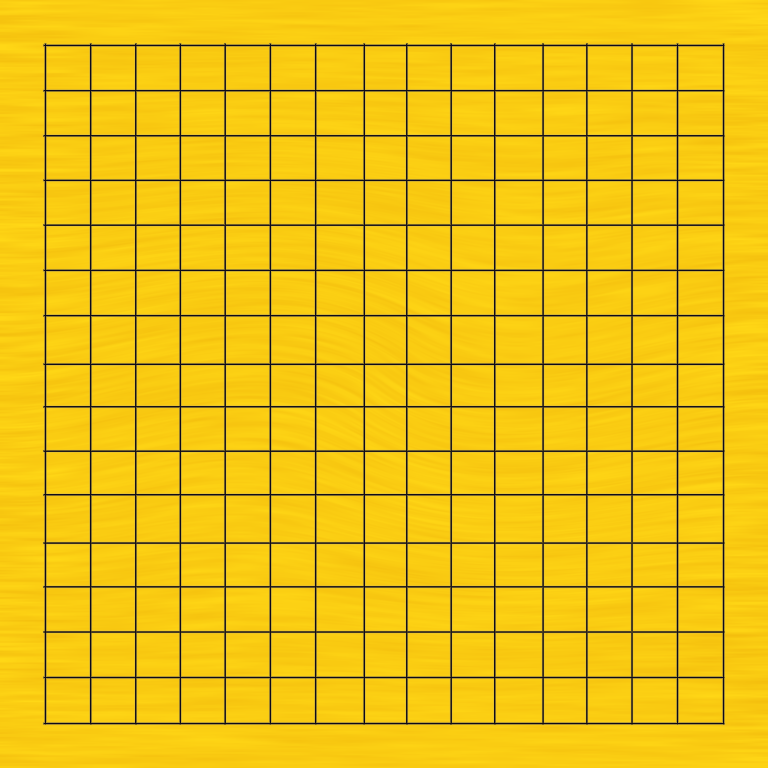
Write a three.js fragment shader that draws this pattern.

```glsl
// Golden brushed board ruled with a slightly uneven grid of 15 by 15 cells.
varying vec2 vUv;

float hash(vec2 p) {
  p = fract(p * vec2(0.1031, 0.1137));
  p += dot(p, p.yx + 33.33);
  return fract((p.x + p.y) * p.x * 7.31);
}

float valueNoise(vec2 p) {
  vec2 cell = floor(p);
  vec2 f = fract(p);
  f = f * f * (3.0 - 2.0 * f);
  return mix(mix(hash(cell), hash(cell + vec2(1.0, 0.0)), f.x),
             mix(hash(cell + vec2(0.0, 1.0)), hash(cell + vec2(1.0)), f.x), f.y);
}

// Turns the brushing direction progressively toward the centre.
vec2 twirl(vec2 p) {
  float reach = max(0.0, 1.0 - length(p) / 0.5);
  float angle = 0.65 * reach * reach;
  float c = cos(angle);
  float s = sin(angle);
  return vec2(c * p.x - s * p.y, s * p.x + c * p.y);
}

// Long thin streaks in three layers, centred on zero.
float brushedGrain(vec2 p) {
  float grain = 0.0;
  float weight = 0.5;
  vec2 scale = vec2(9.0, 140.0);
  for (int i = 0; i < 3; i++) {
    grain += weight * (valueNoise((p + 2.0) * scale) - 0.5);
    scale *= vec2(1.7, 1.9);
    weight *= 0.75;
  }
  return grain;
}

float bump(float i, float center) {
  return exp(-4.0 * (i - center) * (i - center));
}

// Position of a ruled line, with a small drift from the even spacing.
float linePosition(float i) {
  float drift = -1.1 * smoothstep(1.5, 4.0, i) * (1.0 - smoothstep(13.5, 15.0, i));
  drift += 3.5 * bump(i, 7.0) + 0.7 * bump(i, 8.0);
  drift += 1.5 * bump(i, 11.0) - 1.7 * bump(i, 10.0);
  return 0.0592 + i * 0.05886 + drift / 768.0;
}

float coverage(float distanceToEdge, float pixel) {
  return clamp(0.5 - distanceToEdge / pixel, 0.0, 1.0);
}

void main() {
  // Wood-gold surface with brushed streaks, stronger toward the sides.
  vec2 centered = vUv - 0.5;
  float grain = brushedGrain(twirl(centered));
  float strength = mix(0.8, 1.25, smoothstep(0.36, 0.5, abs(centered.x)));
  vec3 color = vec3(0.98, 0.80, 0.07) + vec3(0.045, 0.10, 0.035) * grain * strength;

  // Nearest ruled line across and down, counted from the upper left.
  vec2 board = vec2(vUv.x, 1.0 - vUv.y);
  vec2 nearest = vec2(1.0);
  for (int i = 0; i < 16; i++) {
    nearest = min(nearest, abs(board - linePosition(float(i))));
  }

  // Lines stop at the outer frame.
  vec2 outside = abs(centered) - 0.4424;
  float distanceToLine = min(max(nearest.x, outside.y), max(nearest.y, outside.x));
  float pixel = max(fwidth(vUv.x), 0.00001);

  // Pale worn edge below the dark ink.
  color = mix(color, vec3(0.86, 0.74, 0.27), 0.75 * coverage(distanceToLine - 0.0019, pixel));
  color = mix(color, vec3(0.05, 0.04, 0.10), coverage(distanceToLine - 0.00095, pixel));

  gl_FragColor = vec4(color, 1.0);
}
```
